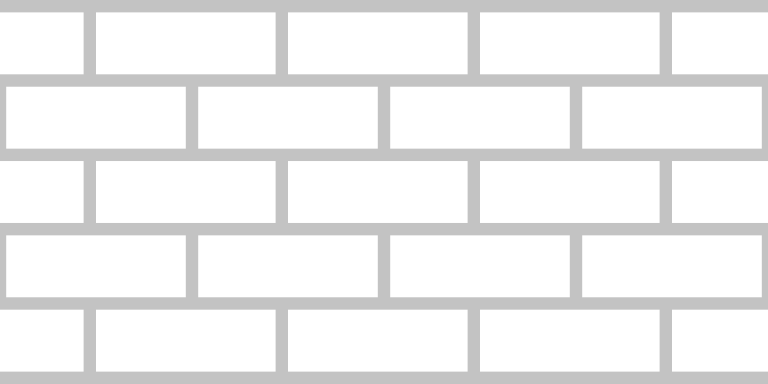
Write a Shadertoy shader that draws this pattern.

```glsl
// Flat white brick wall in running bond with straight grey mortar joints.

#define COURSES 5.0                    // brick rows up the canvas
#define BRICK_HEIGHT 5.0               // in joint widths
#define BRICK_PITCH 15.5               // brick plus joint, in joint widths
#define COURSE_SHIFT 7.25              // sideways step of every other course
#define BRICK_COLOR vec3(1.0)
#define MORTAR_COLOR vec3(0.763)

// Distance to the nearest line of a set repeated every period.
float lineDistance(float x, float period) {
    return abs(mod(x + 0.5 * period, period) - 0.5 * period);
}

// Part of a pixel lying outside a joint one unit wide.
float outsideJoint(float centerDistance, float pixel) {
    return clamp((centerDistance - 0.5) / pixel + 0.5, 0.0, 1.0);
}

void mainImage(out vec4 fragColor, in vec2 fragCoord) {
    // One unit is one joint width; a joint closes the wall at top and bottom.
    float coursePitch = BRICK_HEIGHT + 1.0;
    float pixel = (COURSES * coursePitch + 1.0) / iResolution.y;
    vec2 p = fragCoord * pixel;

    // Courses are counted from the centre of the lowest bed joint.
    float bedY = p.y - 0.5;
    float course = floor(bedY / coursePitch);
    float shift = COURSE_SHIFT * (1.0 - mod(course, 2.0));

    // A brick fills whatever neither joint covers.
    float bed = outsideJoint(lineDistance(bedY, coursePitch), pixel);
    float head = outsideJoint(lineDistance(p.x - shift, BRICK_PITCH), pixel);
    fragColor = vec4(mix(MORTAR_COLOR, BRICK_COLOR, bed * head), 1.0);
}
```
